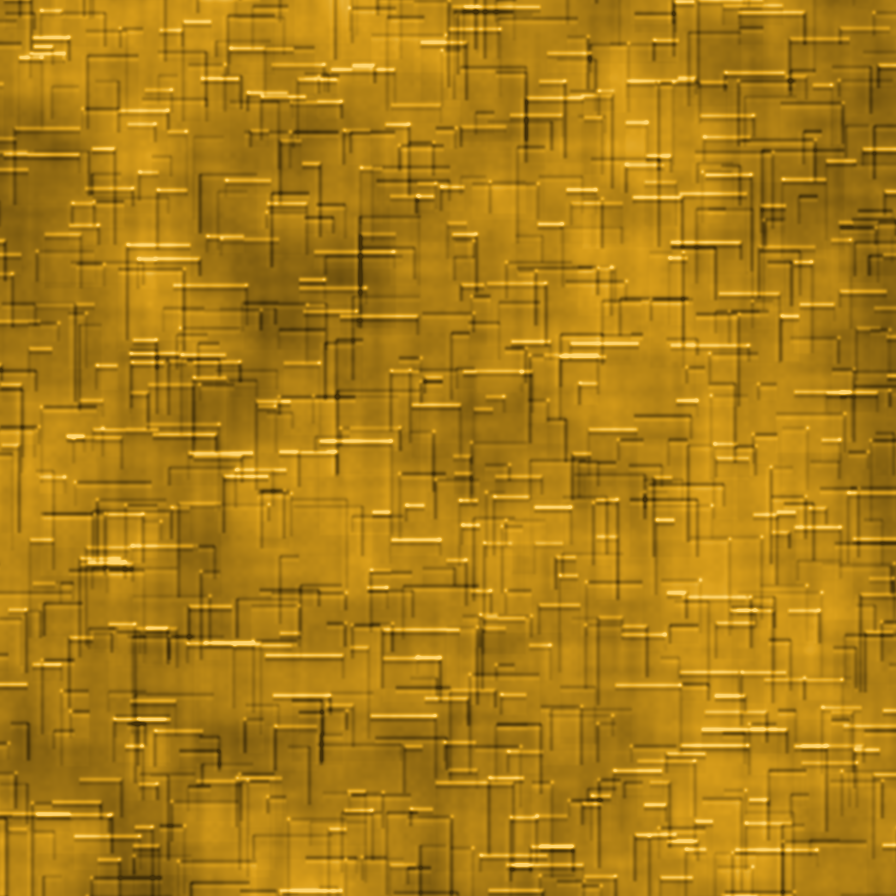
Give the GLSL for this pattern, as a three.js fragment shader.

```glsl
// Worn gold plate engraved with a dense maze of fine horizontal and vertical grooves.
// Layers of jittered rectangles give embossed edges (lit or shadowed tops, dark sides,
// glinting corners) over a cloudy patina of value noise and woven streaks.
varying vec2 vUv;

const vec3 GOLD = vec3(0.83, 0.605, 0.10);
const vec3 GLINT = vec3(1.0, 0.84, 0.44);
const float LINE_WIDTH = 0.0026;
const float GRID = 12.0;
const int LAYERS = 5;

// Four random values from a cell and a seed, without sine
vec4 hash4(vec2 cell, float seed) {
  vec4 q = fract(vec4(cell.xyx, seed) * vec4(0.1031, 0.1030, 0.0973, 0.1099));
  q += dot(q, q.wzxy + 33.33);
  return fract((q.xxyz + q.yzzw) * q.zywx);
}

float valueNoise(vec2 p, float seed) {
  vec2 cell = floor(p);
  vec2 f = fract(p);
  f = f * f * (3.0 - 2.0 * f);
  float low = mix(hash4(cell, seed).x, hash4(cell + vec2(1.0, 0.0), seed).x, f.x);
  float high = mix(hash4(cell + vec2(0.0, 1.0), seed).x, hash4(cell + 1.0, seed).x, f.x);
  return mix(low, high, f.y);
}

// Soft line of given half length; d.x runs along it and d.y across
float stroke(vec2 d, float halfLength, float width) {
  float across = exp(-d.y * d.y / (width * width));
  return across * (1.0 - smoothstep(halfLength - width, halfLength + width, abs(d.x)));
}

// Line with a weaker companion of opposite tone on one side
float groove(vec2 d, float halfLength, float width, float companion) {
  vec2 beside = d + vec2(0.0, width * 1.75);
  return stroke(d, halfLength, width) - companion * stroke(beside, halfLength, width);
}

// Tone change caused by one embossed rectangle around the origin
float plate(vec2 p, vec4 shape, vec4 look) {
  vec2 halfSize = mix(vec2(0.010, 0.009), vec2(0.048, 0.056), shape.zw * shape.zw);
  vec2 inset = halfSize - abs(p);
  float fill = smoothstep(-0.002, 0.002, min(inset.x, inset.y));
  float tone = fill * (look.x - 0.5) * 0.08;

  // Top edge: a bright ridge or a dark groove
  float ridge = look.y < 0.40 ? mix(0.22, 0.50, look.z) : -mix(0.08, 0.32, look.z);
  tone += ridge * groove(p - vec2(0.0, halfSize.y), halfSize.x, LINE_WIDTH, 0.45);

  // One side edge, mostly faint and dark
  float side = look.w < 0.5 ? -1.0 : 1.0;
  float depth = mix(0.05, 0.26, fract(look.w * 7.3));
  vec2 sideOffset = (p - vec2(side * halfSize.x, 0.0)).yx;
  tone -= depth * groove(sideOffset, halfSize.y, LINE_WIDTH, 0.25);

  // Glint at a corner
  vec2 corner = p - vec2(side * halfSize.x, halfSize.y);
  float glint = exp(-dot(corner, corner) / (LINE_WIDTH * LINE_WIDTH));
  return tone + 0.40 * step(0.55, look.x) * glint;
}

// One layer of plates, one per grid cell
float plateLayer(vec2 uv, float seed) {
  vec2 p = uv * GRID + hash4(vec2(seed, 3.0), 5.0).xy;
  vec2 home = floor(p);
  float tone = 0.0;
  for (int y = -1; y <= 1; y++) {
    for (int x = -1; x <= 1; x++) {
      vec2 cell = home + vec2(float(x), float(y));
      vec4 shape = hash4(cell, seed);
      vec4 look = hash4(cell, seed + 41.0);
      tone += plate((p - cell - shape.xy) / GRID, shape, look);
    }
  }
  return tone;
}

// Cloudy patina with fine streaks in both directions, centred on zero
float patina(vec2 uv) {
  float clouds = 0.30 * (valueNoise(uv * 6.0, 11.0) - 0.5);
  clouds += 0.20 * (valueNoise(uv * 13.0, 12.0) - 0.5);
  clouds += 0.11 * (valueNoise(uv * 29.0, 13.0) - 0.5);
  float streaks = valueNoise(uv * vec2(95.0, 11.0), 14.0);
  streaks += valueNoise(uv * vec2(13.0, 80.0), 15.0) - 1.0;
  float grain = valueNoise(uv * 150.0, 16.0) - 0.5;
  return clouds + 0.09 * streaks + 0.04 * grain;
}

void main() {
  float tone = 0.83 + patina(vUv);
  for (int i = 0; i < LAYERS; i++) {
    tone += plateLayer(vUv, 20.0 + 3.0 * float(i));
  }

  // Shade the gold, then lift the brightest ridges to a pale glint
  vec3 color = GOLD * clamp(tone, 0.32, 1.04);
  color = mix(color, GLINT, smoothstep(1.0, 1.38, tone));
  gl_FragColor = vec4(color, 1.0);
}
```
